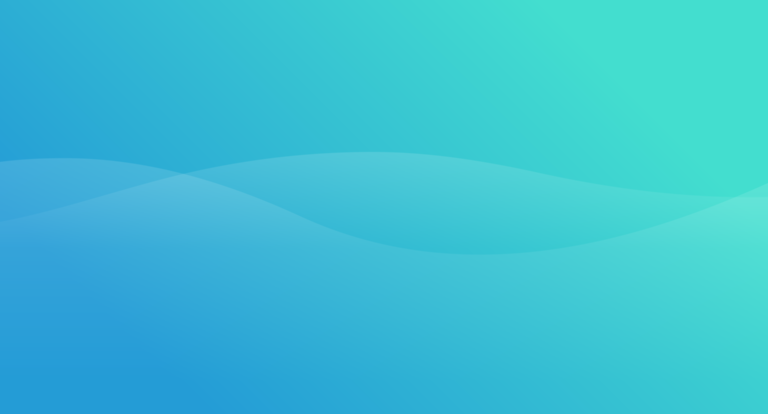
Give the GLSL for this background, as a WebGL 1 fragment shader.

```glsl
precision highp float;
// Diagonal blue-to-turquoise gradient crossed by two translucent fading waves.

uniform vec2 u_resolution;

#define BLUE vec3(0.140, 0.610, 0.840)
#define TURQUOISE vec3(0.262, 0.870, 0.812)
#define RAMP_START 0.50
#define RAMP_END 2.30
#define ARCH_ALPHA 0.14
#define ARCH_TOP 0.633
#define ARCH_FADE 0.40
#define SWELL_ALPHA 0.13
#define SWELL_TOP 0.618
#define SWELL_FADE 0.08

// Cubic curve between two knots, each given as (x, height, slope).
float cubic(float x, vec3 a, vec3 b) {
    float span = b.x - a.x;
    float t = clamp((x - a.x) / span, 0.0, 1.0);
    float r = 1.0 - t;
    return mix(a.y, b.y, t * t * (3.0 - 2.0 * t))
         + span * t * r * (a.z * r - b.z * t);
}

// Smooth curve through five knots.
float spline(float x, vec3 a, vec3 b, vec3 c, vec3 d, vec3 e) {
    if (x < b.x) return cubic(x, a, b);
    if (x < c.x) return cubic(x, b, c);
    if (x < d.x) return cubic(x, c, d);
    return cubic(x, d, e);
}

// Wave that rises to a crest near the centre.
float archHeight(float x) {
    return spline(x,
        vec3(0.0, 0.464, 0.352), vec3(0.2435, 0.582, 0.427),
        vec3(0.4857, 0.633, 0.0), vec3(0.7031, 0.582, -0.408),
        vec3(1.0, 0.524, 0.04));
}

// Wave that dips right of the centre and climbs to the right edge.
float swellHeight(float x) {
    return spline(x,
        vec3(0.0, 0.609, 0.24), vec3(0.0846, 0.618, 0.0),
        vec3(0.3906, 0.478, -0.853), vec3(0.625, 0.385, 0.0),
        vec3(1.0, 0.558, 0.835));
}

// White veil below an edge, strongest at its top and clear at its fade height.
float veil(float y, float edge, float top, float fade, float alpha) {
    float pixel = 1.0 / u_resolution.y;
    float inside = smoothstep(-pixel, pixel, edge - y);
    return inside * alpha * clamp((y - fade) / (top - fade), 0.0, 1.0);
}

void main() {
    vec2 uv = gl_FragCoord.xy / u_resolution;
    float aspect = u_resolution.x / u_resolution.y;

    // Diagonal background
    float ramp = (uv.x * aspect + uv.y - RAMP_START) / (RAMP_END - RAMP_START);
    vec3 color = mix(BLUE, TURQUOISE, clamp(ramp, 0.0, 1.0));

    // Overlapping waves
    float arch = veil(uv.y, archHeight(uv.x), ARCH_TOP, ARCH_FADE, ARCH_ALPHA);
    float swell = veil(uv.y, swellHeight(uv.x), SWELL_TOP, SWELL_FADE, SWELL_ALPHA);
    color = mix(color, vec3(1.0), arch);
    color = mix(color, vec3(1.0), swell);

    gl_FragColor = vec4(color, 1.0);
}
```
